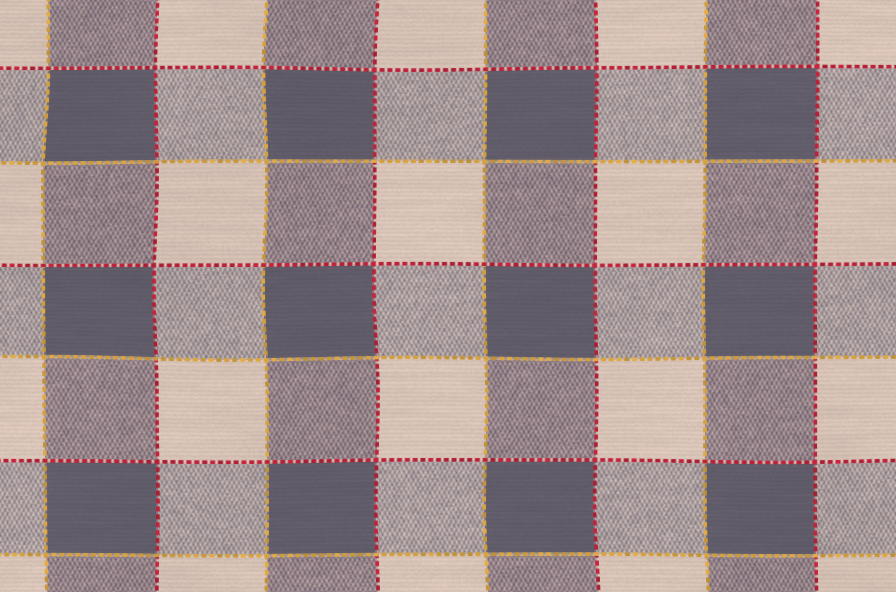
This texture is drawn by a Shadertoy shader. Its source:

```glsl
// Woven gingham cloth: cream and slate checks edged with red and yellow running stitches.

float hash(vec2 p) {
    vec3 q = fract(vec3(p.xyx) * 0.1031);
    q += dot(q, q.yzx + 33.33);
    return fract((q.x + q.y) * q.z);
}

float noise(vec2 p) {
    vec2 i = floor(p), f = fract(p);
    f = f * f * (3.0 - 2.0 * f);
    return mix(mix(hash(i), hash(i + vec2(1, 0)), f.x),
               mix(hash(i + vec2(0, 1)), hash(i + vec2(1, 1)), f.x), f.y);
}

// Distance to the nearest whole number.
float toLine(float x) {
    return abs(fract(x + 0.5) - 0.5);
}

// Coverage of the half-open band [0, width) in every unit interval.
float band(float x, float width, float aa) {
    return smoothstep(-aa, aa, width * 0.5 - toLine(x - width * 0.5));
}

// Lays one dashed thread over the cloth; its gaps show the pale ground.
vec3 stitch(vec3 cloth, vec3 thread, float dist, float along, float gapTint, float aa) {
    float line = smoothstep(aa, -aa, dist - 0.0020);
    float dash = smoothstep(-0.15, 0.15, 0.32 - toLine(along));
    vec3 gap = mix(cloth, vec3(0.86, 0.79, 0.75), gapTint);
    vec3 yarn = thread * (0.9 + 0.2 * hash(vec2(floor(along + 0.5), 7.0)));
    return mix(cloth, mix(gap, yarn, dash), line);
}

void mainImage(out vec4 fragColor, in vec2 fragCoord) {
    vec2 uv = fragCoord / iResolution.xy;
    float aa = 0.6 / iResolution.x;

    // Check coordinates, counted from the top left, with slightly wandering threads.
    vec2 p = vec2(uv.x * 4.07 - 0.207, (1.0 - uv.y) * 3.015 - 0.350);
    vec2 wander = vec2(noise(p * vec2(1.3, 1.8)), noise(p * vec2(1.2, 1.4) + 31.0)) - 0.5;
    p += 0.026 * wander;
    vec2 size = vec2(0.2457, 0.2194);       // one repeat, in canvas widths
    vec2 darkWidth = vec2(0.503, 0.475);

    // Slate share of the warp and of the weft.
    float warp = band(p.x, darkWidth.x, aa / size.x);
    float weft = band(p.y, darkWidth.y, aa / size.y);
    float mixedTile = warp + weft - 2.0 * warp * weft;

    // Staggered weave dots and horizontal ribs, faded when too fine to draw.
    float detail = smoothstep(200.0, 480.0, iResolution.x);
    vec2 t = 6.28318 * p;
    float dots = cos(t.x * 46.0) * cos(t.y * 24.0) * detail;
    float ribs = cos(t.y * 48.0) * detail;

    // Uneven yarn: slanted slubs on mixed checks, faint streaks along the weft.
    float slub = noise(vec2(p.x + p.y * 0.4, p.y - p.x * 0.5) * vec2(42.0, 26.0)) - 0.5;
    float streak = noise(p * vec2(5.0, 48.0)) - 0.5;
    float grain = hash(floor(p * vec2(92.0, 96.0)) + 400.0) - 0.5;

    vec3 cream = vec3(0.835, 0.753, 0.705);
    vec3 slate = vec3(0.378, 0.358, 0.410);
    float lightShare = 1.0 - 0.60 * warp - 0.40 * weft;
    lightShare += mixedTile * (0.24 * dots + 0.10 * slub + 0.14 * grain);
    vec3 col = mix(slate, cream, lightShare);
    col += mixedTile * mix(vec3(0.0, 0.008, 0.02), vec3(0.012, -0.012, 0.0), warp);
    col *= 1.0 + 0.022 * ribs * (1.0 - mixedTile) + 0.04 * streak + 0.03 * grain;

    // Broad, soft creasing.
    col *= 0.98 + 0.04 * noise(p * vec2(1.7, 1.1) + 80.0);

    // Stitches along the check borders: yellow starts a dark column, red starts a dark row.
    vec3 red = vec3(0.72, 0.13, 0.22), yellow = vec3(0.82, 0.62, 0.24);
    vec2 dash = p * vec2(28.0, 25.0);
    col = stitch(col, yellow, toLine(p.x) * size.x, dash.y, 0.15, aa);
    col = stitch(col, red, toLine(p.x - darkWidth.x) * size.x, dash.y, 0.25, aa);
    col = stitch(col, red, toLine(p.y) * size.y, dash.x, 0.75, aa);
    col = stitch(col, yellow, toLine(p.y - darkWidth.y) * size.y, dash.x, 0.45, aa);

    fragColor = vec4(clamp(col, 0.0, 1.0), 1.0);
}
```
